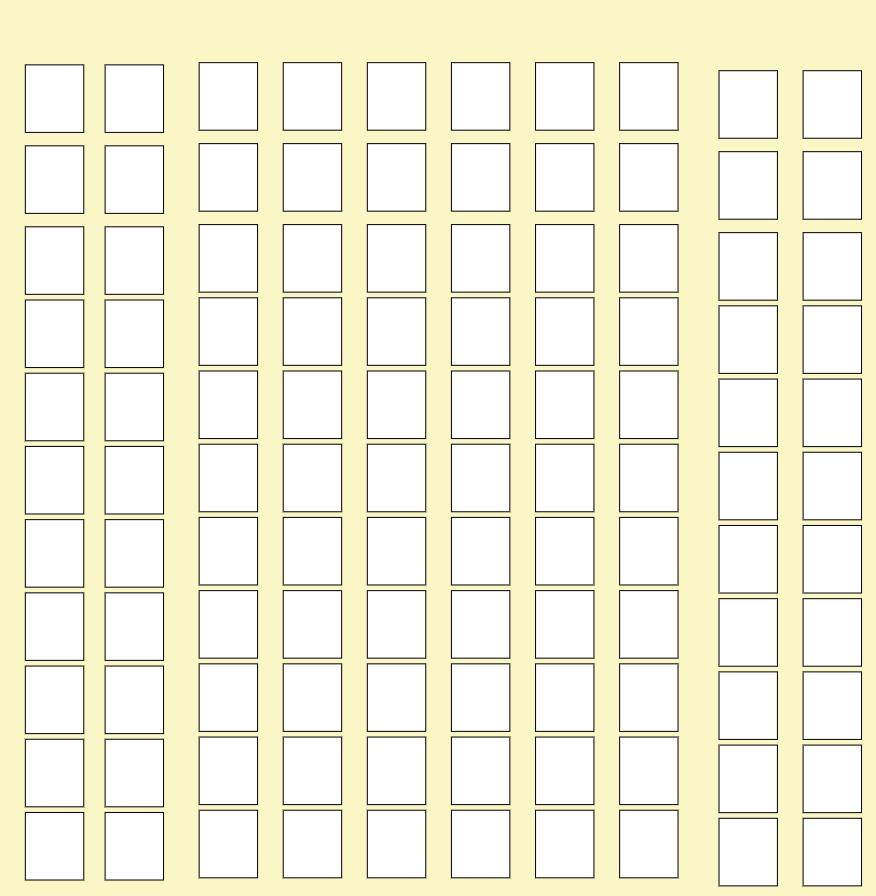
A WebGL 1 fragment shader for this pattern:

```glsl
precision highp float;

uniform vec2 u_resolution;

// Layout lengths in a 750 x 768 sheet, measured from the top left
#define SHEET vec2(750.0, 768.0)
#define BOX_SIZE vec2(50.0, 57.9)
#define LINE_WIDTH 0.9
#define LEFT_PITCH 68.3
#define MAIN_PITCH 72.0
#define TALL_PITCH 69.4
#define SHORT_PITCH 62.75
#define TALL_ROWS 2.0
#define SHORT_ROWS 9.0
#define PAPER vec3(0.98, 0.965, 0.775)
#define INK vec3(0.03)
#define FILL vec3(1.0)

// Offset from the centre of the nearest box in a run of evenly spaced boxes
float offsetInRun(float t, float pitch, float size, float count) {
  float index = clamp(floor((t + 0.5 * (pitch - size)) / pitch), 0.0, count - 1.0);
  return t - index * pitch - 0.5 * size;
}

// Rows start widely spaced, then close up
float rowOffset(float y) {
  float tallSpan = TALL_ROWS * TALL_PITCH;
  float gap = SHORT_PITCH - BOX_SIZE.y;
  if (y < tallSpan - 0.5 * gap) {
    return offsetInRun(y, TALL_PITCH, BOX_SIZE.y, TALL_ROWS);
  }
  return offsetInRun(y - tallSpan, SHORT_PITCH, BOX_SIZE.y, SHORT_ROWS);
}

// Signed distance to the nearest box of a block, with square corners
float blockDistance(vec2 p, vec2 corner, float pitch, float columns) {
  vec2 local = p - corner;
  vec2 offset = vec2(offsetInRun(local.x, pitch, BOX_SIZE.x, columns), rowOffset(local.y));
  vec2 edge = abs(offset) - 0.5 * BOX_SIZE;
  return max(edge.x, edge.y);
}

// Share of a pixel lying inside a distance field
float coverage(float d, float pixel) {
  return clamp(0.5 - d / pixel, 0.0, 1.0);
}

void main() {
  vec2 uv = gl_FragCoord.xy / u_resolution;
  vec2 p = vec2(uv.x, 1.0 - uv.y) * SHEET;
  float pixel = SHEET.y / u_resolution.y;

  // Three blocks of columns, each hung at its own height
  float d = blockDistance(p, vec2(21.7, 55.6), LEFT_PITCH, 2.0);
  d = min(d, blockDistance(p, vec2(170.5, 53.7), MAIN_PITCH, 6.0));
  d = min(d, blockDistance(p, vec2(615.6, 60.6), MAIN_PITCH, 2.0));

  // Outline centred on the box edge, then the white inside
  float outer = coverage(d - 0.5 * LINE_WIDTH, pixel);
  float inner = coverage(d + 0.5 * LINE_WIDTH, pixel);
  vec3 color = mix(PAPER, INK, outer);
  color = mix(color, FILL, inner);
  gl_FragColor = vec4(color, 1.0);
}
```
